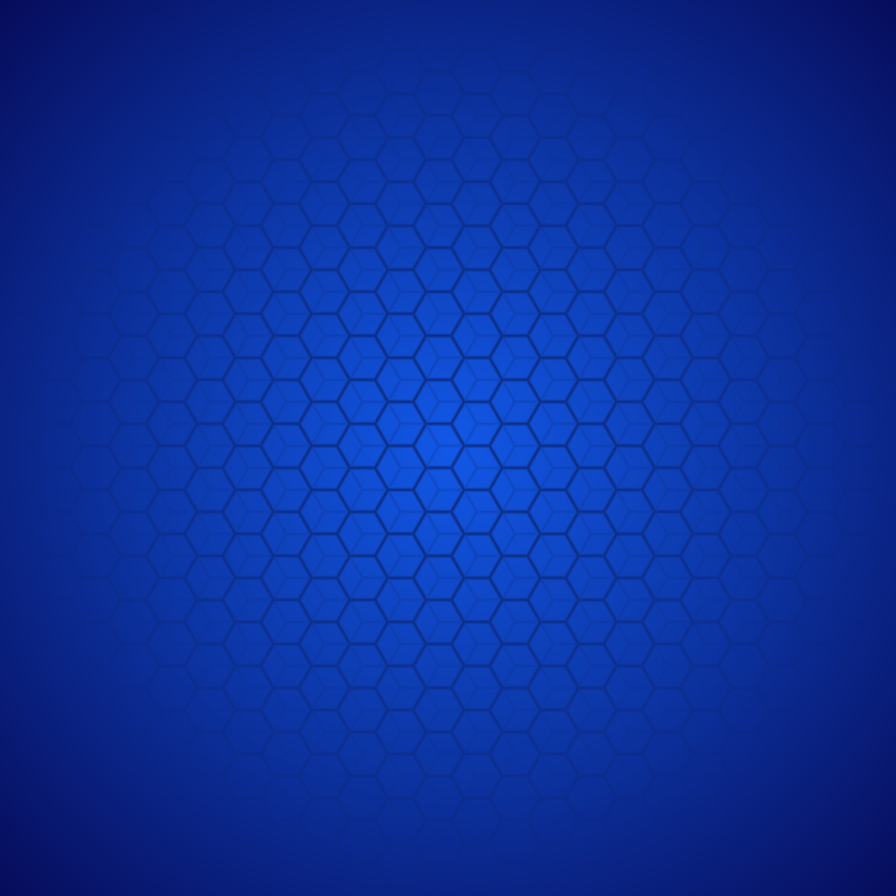
Give the GLSL for this background, as a Shadertoy shader.

```glsl
// Blue radial glow under a honeycomb of dark lines that fades toward the rim.

const vec3  GLOW_COLOR   = vec3(0.070, 0.345, 0.905);
const vec3  MID_COLOR    = vec3(0.048, 0.208, 0.645);
const vec3  CORNER_COLOR = vec3(0.025, 0.045, 0.355);
const vec3  LINE_COLOR   = vec3(0.045, 0.120, 0.370);

const vec2  GLOW_CENTER  = vec2(0.505, 0.500);
const float MID_RADIUS   = 0.35;
const float RIM_RADIUS   = 0.71;

const vec2  HEX_ORIGIN   = vec2(0.4896, 0.5516); // center of one cell
const float APOTHEM      = 0.02457;              // center to flat side
const float LINE_HALF    = 0.0015;
const float SPOKE_HALF   = 0.0010;
const float LINE_ALPHA   = 0.76;
const float SPOKE_ALPHA  = 0.26;
const float MIN_SOFTNESS = 0.0021;
const float FADE_START   = 0.06;
const float FADE_END     = 0.60;

const float SQRT3 = 1.7320508;
const float SIDE  = 2.0 * APOTHEM / SQRT3;

// Distance to the nearest border of a flat-topped hexagon tiling.
float hexBorder(vec2 p) {
    vec2 cell = vec2(3.0 * SIDE, 2.0 * APOTHEM);
    vec2 a = mod(p + 0.5 * cell, cell) - 0.5 * cell;
    vec2 b = mod(p, cell) - 0.5 * cell;
    vec2 q = abs(dot(a, a) < dot(b, b) ? a : b);
    return APOTHEM - max(q.y, dot(q, vec2(0.5 * SQRT3, 0.5)));
}

// Soft coverage of a line with the given half width.
float stroke(float dist, float halfWidth, float soft) {
    return 1.0 - smoothstep(halfWidth - soft, halfWidth + soft, dist);
}

// Three-stop radial gradient.
vec3 glow(float r) {
    vec3 inner = mix(GLOW_COLOR, MID_COLOR, clamp(r / MID_RADIUS, 0.0, 1.0));
    float outer = clamp((r - MID_RADIUS) / (RIM_RADIUS - MID_RADIUS), 0.0, 1.0);
    return mix(inner, CORNER_COLOR, outer);
}

void mainImage(out vec4 fragColor, in vec2 fragCoord) {
    float scale = min(iResolution.x, iResolution.y);
    vec2 uv = (fragCoord - 0.5 * iResolution.xy) / scale + 0.5;
    float soft = max(0.9 / scale, MIN_SOFTNESS);
    float r = length(uv - GLOW_CENTER);

    // Cell outlines, and a shifted tiling that puts three spokes in each cell
    vec2 p = uv - HEX_ORIGIN;
    float outline = stroke(hexBorder(p), LINE_HALF, soft);
    float spokes = stroke(hexBorder(p + vec2(SIDE, 0.0)), SPOKE_HALF, soft);
    float lines = max(LINE_ALPHA * outline, SPOKE_ALPHA * spokes);

    // Lines are strongest in the middle
    float fade = 1.0 - smoothstep(FADE_START, FADE_END, r);
    vec3 color = mix(glow(r), LINE_COLOR, lines * fade);

    fragColor = vec4(color, 1.0);
}
```
